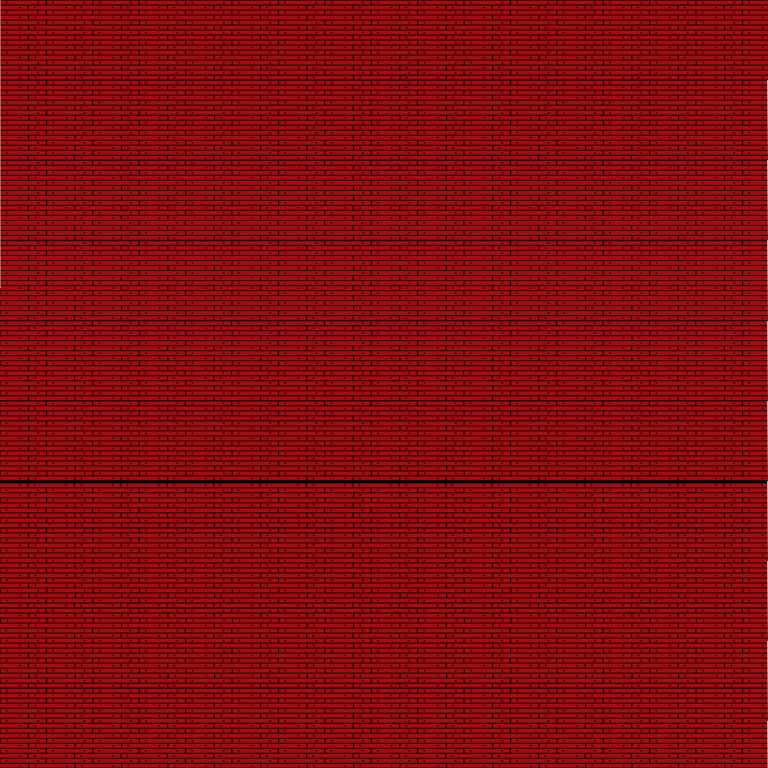
Write a Shadertoy shader that draws this texture.

```glsl
// Fine red brick courses with black mortar, two dark pits beside every joint and
// one heavy seam below the middle, where the coursing restarts. All lines are
// box-filtered analytically, so the thin mortar stays even at any size.

#define ROWS 153.3          // courses per canvas height
#define COLS 16.55          // bricks per canvas width
#define SEAM_ROW 96.0       // courses above the seam
#define SEAM_Y 0.6270       // seam centre, measured from the top
#define SEAM_WIDTH 0.0040
#define LOWER_START 0.6286  // top of the courses below the seam
#define MORTAR_WIDTH 0.00122
#define JOINT_WIDTH 0.0014
#define PIT_SIZE 0.0018
#define JITTER 0.025        // sideways wander of a course, in bricks
#define BRICK vec3(0.655, 0.050, 0.060)
#define MORTAR vec3(0.020, 0.002, 0.010)

float hash(float n) {
    return fract(sin(n * 127.1) * 437.58);
}

// One-dimensional gradient noise, about -0.5 to 0.5
float gradientNoise(float x) {
    float cell = floor(x);
    float f = x - cell;
    float left = (hash(cell) * 2.0 - 1.0) * f;
    float right = (hash(cell + 1.0) * 2.0 - 1.0) * (f - 1.0);
    return mix(left, right, f * f * (3.0 - 2.0 * f));
}

// Share of a filter footprint covered by a stripe at distance d
float stripe(float d, float width, float footprint) {
    float edge = 0.5 * (width + footprint) - abs(d);
    return clamp(edge / footprint, 0.0, min(1.0, width / footprint));
}

// Signed distance from x to the nearest whole number
float nearest(float x) {
    return fract(x + 0.5) - 0.5;
}

void mainImage(out vec4 fragColor, in vec2 fragCoord) {
    vec2 p = fragCoord / iResolution.xy;
    p.y = 1.0 - p.y;
    vec2 footprint = 1.15 / iResolution.xy;

    // Courses, counted from the top and restarted at the seam
    bool lower = p.y > SEAM_Y;
    float course = lower ? (p.y - LOWER_START) * ROWS : p.y * ROWS;
    float row = floor(course);
    float heavyPhase = lower ? 9.0 : 0.0;
    float bed = floor(course + 0.5);
    float bedWidth = MORTAR_WIDTH;
    if (mod(bed - heavyPhase, 16.0) < 0.5) bedWidth *= 1.35;
    float clean = 1.0 - stripe(nearest(course) / ROWS, bedWidth, footprint.y);

    // Upright joints, alternating between two offsets
    float parity = mod(row + (lower ? 1.0 : 0.0), 2.0);
    float wander = JITTER * gradientNoise((row + (lower ? SEAM_ROW : 0.0)) * 0.37);
    float brick = p.x * COLS - 0.615 * parity - wander;
    clean *= 1.0 - stripe(nearest(brick) / COLS, JOINT_WIDTH, footprint.x);

    // Pits on either side of the joint, halfway up the course
    float pitRow = stripe((fract(course) - 0.5) / ROWS, PIT_SIZE, footprint.y);
    for (int i = 0; i < 2; i++) {
        float offset = i == 0 ? 0.145 : -0.180;
        float pit = stripe(nearest(brick - offset) / COLS, PIT_SIZE, footprint.x);
        clean *= 1.0 - pit * pitRow;
    }

    // Heavy seam
    clean *= 1.0 - stripe(p.y - SEAM_Y, SEAM_WIDTH, footprint.y);
    vec3 color = mix(MORTAR, BRICK, clean);

    // Pale worn slivers along the left and right borders
    float leftWear = step(p.y, 0.375) * stripe(p.x, 0.0012, footprint.x);
    float taper = 1.0 - fract(p.y * ROWS / 16.0);
    float rightWear = step(0.1, p.y) * stripe(1.0 - p.x, 0.0022 * taper, footprint.x);
    color = mix(color, vec3(0.85), max(leftWear, rightWear));

    fragColor = vec4(color, 1.0);
}
```
